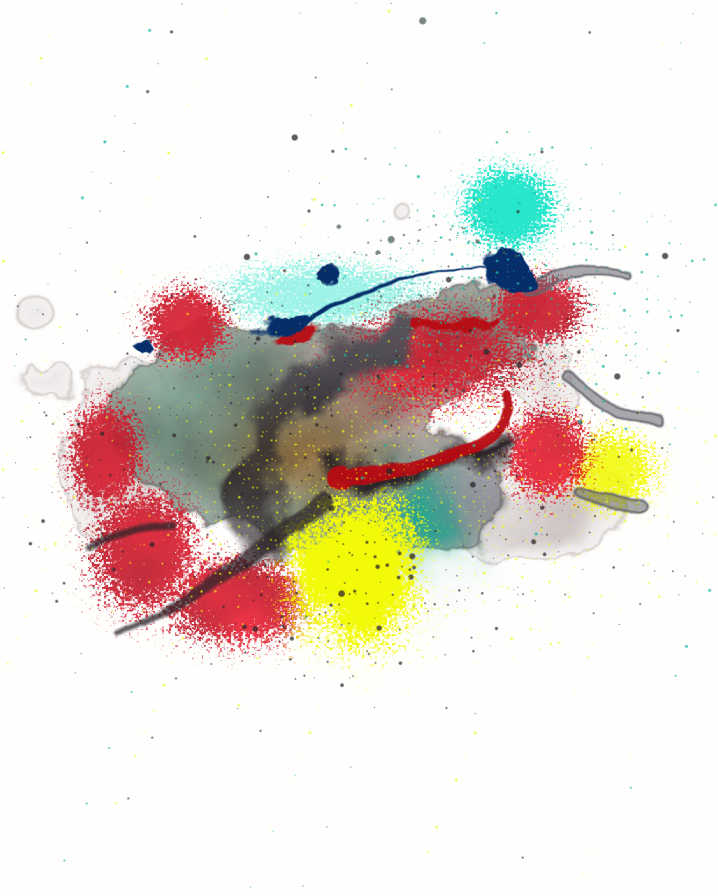
A Shadertoy shader for this background:

```glsl
// Abstract ink and spray paint splash: washes, glows, strokes and droplets on white.

const vec3 SAGE = vec3(.43, .54, .49), MAUVE = vec3(.58, .36, .35), OCHRE = vec3(.56, .39, .18);
const vec3 SLATE = vec3(.46, .46, .5), STAIN = vec3(.64, .58, .58), INK = vec3(.17, .14, .16);
const vec3 RED = vec3(.84, .13, .2), BLOOD = vec3(.72, .04, .07), LEMON = vec3(.95, .98, .03);
const vec3 CYAN = vec3(.15, .9, .8), NAVY = vec3(.02, .18, .42);

float hash(vec2 p) { return fract(sin(dot(p, vec2(127.1, 311.7))) * 43758.5); }

float noise(vec2 p) {
  vec2 i = floor(p), f = fract(p);
  f = f * f * (3. - 2. * f);
  return mix(mix(hash(i), hash(i + vec2(1, 0)), f.x),
             mix(hash(i + vec2(0, 1)), hash(i + 1.), f.x), f.y);
}

float fbm(vec2 p) {
  float sum = 0., amp = .5;
  for (int i = 0; i < 5; i++) {
    sum += amp * noise(p);
    p = mat2(1.6, 1.2, -1.2, 1.6) * p + 7.3;
    amp *= .5;
  }
  return sum;
}

float glow(vec2 p, float x, float y, float rx, float ry) {
  vec2 d = (p - vec2(x, y)) / vec2(rx, ry);
  return exp(-dot(d, d));
}

float oval(vec2 p, float x, float y, float rx, float ry) {
  return (length((p - vec2(x, y)) / vec2(rx, ry)) - 1.) * min(rx, ry);
}

float fill(float d, float soft) { return 1. - smoothstep(-soft, soft, d); }

// Dried pigment line inside a wet boundary
float rim(float d) { float k = d / .0015 + 1.; return exp(-k * k); }

// Airbrush coverage that breaks into grains
float spray(float g, float grain) {
  return smoothstep(grain - .22, grain + .22, g * 1.35 - .12) * smoothstep(.01, .15, g);
}

// Distance to a tapered quadratic curve: ends in ab, bend, widths
float stroke(vec2 p, vec4 ab, vec2 bend, vec2 w) {
  float d = 9.;
  vec2 q = ab.xy;
  for (int i = 1; i <= 8; i++) {
    float t = float(i) / 8.;
    vec2 n = mix(mix(ab.xy, bend, t), mix(bend, ab.zw, t), t), e = n - q;
    float h = clamp(dot(p - q, e) / dot(e, e), 0., 1.);
    d = min(d, length(p - q - e * h) - mix(w.x, w.y, t));
    q = n;
  }
  return d;
}

// One droplet per grid cell, kept where density allows
float drops(vec2 p, float scale, float density) {
  vec2 k = floor(p * scale) + scale;
  float r = mix(.06, .27, pow(hash(k + 3.), 3.));
  vec2 d = fract(p * scale) - .3 - .4 * vec2(hash(k + 5.), hash(k + 9.));
  return fill((length(d) - r) / scale, 1. / iResolution.y) * step(hash(k + 13.), density);
}

void paint(inout vec3 col, vec3 pigment, float a) { col = mix(col, pigment, clamp(a, 0., 1.)); }

void mainImage(out vec4 fragColor, in vec2 fragCoord) {
  vec2 p = (fragCoord - .5 * iResolution.xy) / iResolution.y + vec2(.4, .5);
  float grain = .6 * noise(p * 430.) + .4 * hash(floor(p * 510.)), cloud = fbm(p * 14.);
  vec2 warp = vec2(fbm(p * 22. + 4.), fbm(p * 22. + 31.)) - .48;
  vec2 w = p + warp * .055, s = p + warp * .012;
  vec3 col = vec3(.995, .995, .99);

  // Pale stains
  float d = min(oval(w, .6, .43, .1, .055), oval(w, .14, .49, .065, .11));
  d = min(d, min(oval(w, .055, .58, .032, .02), oval(w, .61, .58, .035, .07)));
  d = min(d, min(oval(s, .038, .65, .021, .019), oval(s, .446, .763, .009, .009)));
  paint(col, STAIN, fill(d, .004) * (.12 + .55 * cloud * smoothstep(0., -.04, d)) + .3 * rim(d));

  // Outer sprays
  paint(col, CYAN, spray(glow(p, .568, .768, .052, .046), grain));
  paint(col, CYAN, .45 * spray(glow(p, .36, .67, .17, .055), grain + .35));
  paint(col, LEMON, .9 * spray(glow(p, .68, .475, .07, .06), grain + .28));

  // Central wash
  d = min(oval(w, .27, .53, .145, .115), oval(w, .41, .45, .16, .075));
  d = min(d, stroke(w, vec4(.36, .53, .57, .65), vec2(.46, .59), vec2(.085, .045)));
  d = max(d, -oval(w, .53, .535, .025, .017));
  vec3 wash = mix(SAGE, MAUVE, glow(p, .47, .58, .12, .085));
  wash = mix(wash, OCHRE, .8 * glow(p, .34, .49, .08, .055));
  wash = mix(wash, SLATE, glow(p, .55, .45, .09, .06)) * (.72 + .6 * cloud);
  paint(col, wash, fill(d, .005) * (.72 + .25 * smoothstep(0., -.05, d)));
  paint(col, INK, .35 * rim(d));

  // Saturated sprays
  float g = max(glow(p, .208, .637, .047, .042), glow(p, .118, .49, .042, .062));
  g = max(g, max(glow(p, .16, .385, .06, .07), glow(p, .265, .33, .085, .05)));
  g = max(g, max(glow(p, .61, .495, .048, .052), glow(p, .6, .655, .052, .04)));
  g = max(g, .7 * glow(p, .49, .6, .13, .065));
  paint(col, RED * (.8 + .4 * cloud), .93 * spray(g, grain));
  paint(col, CYAN * .72, .85 * glow(w, .468, .42, .042, .048));
  paint(col, LEMON, spray(glow(w, .395, .365, .073, .075), grain * .8));

  // Smoky strokes
  d = stroke(w, vec4(.44, .62, .295, .5), vec2(.31, .59), vec2(.02));
  d = min(d, stroke(w, vec4(.295, .5, .3, .4), vec2(.25, .44), vec2(.018, .027)));
  d = min(d, stroke(w, vec4(.37, .49, .56, .5), vec2(.36, .43), vec2(.012, .008)));
  paint(col, mix(INK, SLATE * .7, smoothstep(.48, .64, p.y)), fill(d, .01) * (.5 + .75 * cloud));
  d = stroke(s, vec4(.13, .292, .36, .44), vec2(.24, .34), vec2(.002, .01));
  d = min(d, stroke(s, vec4(.1, .388, .19, .415), vec2(.14, .415), vec2(.004)));
  paint(col, INK, .75 * fill(d, .003));
  d = stroke(s, vec4(.59, .68, .7, .692), vec2(.65, .705), vec2(.01, .005));
  d = min(d, stroke(s, vec4(.635, .578, .735, .532), vec2(.67, .54), vec2(.007)));
  d = min(d, stroke(s, vec4(.645, .45, .714, .433), vec2(.68, .437), vec2(.006, .009)));
  paint(col, SLATE * .85, .55 * fill(d, .002) + .35 * rim(d));

  // Red drips
  d = stroke(s, vec4(.38, .466, .565, .56), vec2(.59, .49), vec2(.009, .004));
  d = min(d, stroke(w, vec4(.46, .625, .54, .65), vec2(.5, .63), vec2(.008, .004)));
  d = min(d, min(oval(s, .378, .466, .014, .014), oval(w, .325, .626, .025, .008)));
  paint(col, BLOOD, .95 * fill(d, .0015));

  // Navy blots and thread
  d = min(oval(w, .562, .704, .03, .02), oval(w, .364, .7, .01, .01));
  d = min(d, min(oval(w, .152, .62, .01, .008), oval(w, .315, .64, .022, .01)));
  d = min(d, stroke(s, vec4(.325, .63, .54, .701), vec2(.42, .7), vec2(.003, .001)));
  paint(col, NAVY, fill(d, .0015));

  // Droplets
  g = glow(p, .38, .49, .29, .19);
  d = stroke(p, vec4(.34, .68, .57, .72), vec2(.46, .78), vec2(.008));
  paint(col, SAGE * .7, .75 * drops(p, 65., fill(d, .006)));
  paint(col, INK, .75 * drops(p, 75., .16 * g + .4 * glow(p, .4, .34, .09, .06)));
  paint(col, INK, .7 * drops(p, 150., .13 * g));
  paint(col, LEMON, .75 * drops(p, 190., .4 * glow(p, .42, .46, .24, .14)));
  paint(col, CYAN * .8, .8 * drops(p, 160., .4 * glow(p, .55, .67, .16, .12)));
  fragColor = vec4(col, 1.);
}
```
